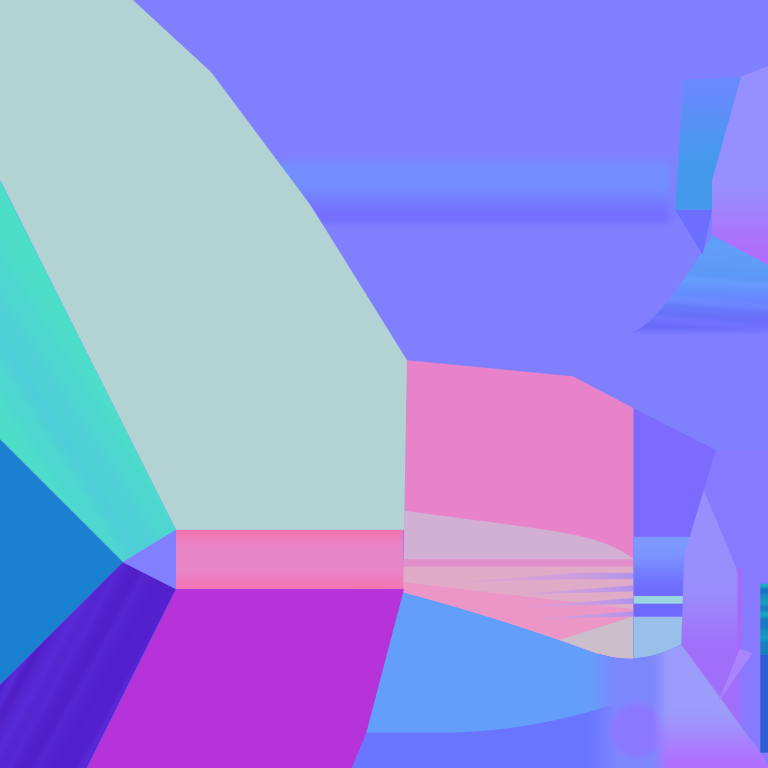
This texture map is drawn by a Shadertoy shader. Its source:

```glsl
// Draws a tangent-space normal map: flat facets, streaked bevels and soft bands.
vec2 p;
vec3 color;
float px;

void paint(vec3 tone, float mask) { color = mix(color, tone, mask); }
float ramp(float a, float b, float x) { return smoothstep(a, b, x); }
float edge(float d) { return ramp(-px, px, d); }

// Coverage of the half plane left of the line a to b
float left(vec2 a, vec2 b) {
    vec2 d = normalize(b - a), q = p - a;
    return edge(d.x * q.y - d.y * q.x);
}
float tri(vec2 a, vec2 b, vec2 c) { return left(a, b) * left(b, c) * left(c, a); }

float hash(float n) { return fract(sin(n * 91.7) * 4375.5); }
float noise(float x) {
    float i = floor(x);
    return mix(hash(i), hash(i + 1.), ramp(0., 1., x - i));
}

// Lower rim of the pink block
float rim(float x) {
    float u = x - .525, v = min(x, .9) - .82;
    return x < .78 ? .229 - .265 * u - .2 * u * u : .143 + 4. * v * v;
}

void upperRight() {
    // Long groove
    paint(mix(vec3(.46, .43, 1), vec3(.45, .56, 1), ramp(.715, .765, p.y)),
        ramp(.7, .718, p.y) * ramp(.797, .78, p.y) * ramp(.885, .86, p.x));
    // Curved fillet
    float t = clamp((p.y - .568) / .126, 0., 1.);
    paint(mix(vec3(.43, .43, 1), vec3(.37, .61, .97), ramp(.57, .65, p.y)) + .05 * noise(p.y * 110. + p.x * 9.) - .02,
        edge(p.x - .823 - .104 * pow(t, .7)) * ramp(.562, .575, p.y) * edge(.694 - p.y));
    // Steep blue facet and its foot
    vec2 a = vec2(.879, .727), b = vec2(.927, .727), peak = vec2(.965, .9), back = vec2(.89, .896);
    paint(vec3(.42, .43, 1), tri(a, vec2(.915, .668), b));
    paint(mix(vec3(.27, .6, .93), vec3(.41, .54, .99), ramp(.78, .9, p.y)),
        left(a, b) * left(b, peak) * left(peak, back) * left(back, a));
    // Lavender facet
    vec2 knee = vec2(.927, .765), heel = vec2(.927, .694);
    paint(mix(vec3(.69, .43, .98), vec3(.59, .56, 1), ramp(.66, .77, p.y)),
        left(peak, knee) * left(knee, heel) * left(heel, vec2(1, .655)) * left(vec2(1, .914), peak));
}

void lowerBand() {
    float bow = .046 + .7 * pow(max(p.x - .57, 0.), 2.);
    vec3 tone = mix(vec3(.41, .46, 1), vec3(.39, .62, .98), edge(p.y - bow));
    tone = mix(tone, vec3(.49, .53, .99), ramp(.76, .81, p.x));
    tone = mix(tone, vec3(.55, .47, 1), ramp(.042, .028, length(p - vec2(.83, .049))));
    vec3 corner = mix(vec3(.69, .44, 1), vec3(.61, .61, .98), ramp(0., .08, p.y));
    paint(mix(tone, corner, ramp(.845, .875, p.x)), edge(rim(p.x) - p.y) * edge(p.x - .45));
}

void pinkBlock() {
    float u = clamp((p.x - .526) / .296, 0., 1.);
    vec2 a = vec2(.53, .531), b = vec2(.746, .51);
    float mask = left(a, vec2(.525, .229)) * left(b, a) * left(vec2(.824, .469), b)
        * edge(.825 - p.x) * edge(p.y - rim(p.x));
    paint(vec3(.91, .51, .79), mask);
    // Mauve tongue and layers
    paint(vec3(.82, .69, .83), mask * edge(.335 - .039 * u - .022 * pow(u, 8.) - p.y));
    paint(vec3(.88, .57, .8), mask * edge(.272 - p.y));
    paint(vec3(.88, .67, .78), mask * edge(.262 - p.y));
    paint(vec3(.92, .59, .78), mask * edge(.242 - .035 * u - p.y));
    // Tapered spikes
    for (float k = 0.; k < 4.; k++) {
        float s = clamp((p.x - .6 - .1 * hash(k)) / .15, 0., 1.);
        float spike = edge(.004 * s - abs(p.y - .242 + .016 * k - .008 * s));
        paint(mix(vec3(.87, .64, .84), vec3(.7, .58, .92), u * u * u), mask * spike * step(.001, s));
    }
    paint(vec3(.8, .75, .8), mask * left(vec2(.824, .197), vec2(.729, .167)));
}

void lowerRight() {
    // Violet wall with ledges
    vec2 top = vec2(.932, .414), bend = vec2(.891, .277), foot = vec2(.887, .161);
    float wall = edge(p.x - .825) * left(top, vec2(.824, .469)) * edge(p.y - rim(p.x));
    paint(vec3(.49, .42, 1), wall);
    paint(mix(vec3(.43, .41, 1), vec3(.49, .6, 1), ramp(.22, .295, p.y)), wall * edge(.301 - p.y));
    paint(vec3(.6, .84, .88), wall * edge(.224 - p.y) * edge(p.y - .214));
    paint(vec3(.6, .75, .92), wall * edge(.197 - p.y));
    // Rounded end panel
    float panel = left(top, bend) * left(bend, foot) * left(foot, vec2(.99, .02)) * edge(.414 - p.y);
    vec3 tone = mix(vec3(.63, .43, .98), vec3(.6, .56, .99), ramp(.14, .25, p.y));
    float rear = max(left(vec2(.917, .36), vec2(.963, .25)), ramp(.96, .968, p.x));
    paint(mix(tone, vec3(.53, .48, 1), rear), panel);
    paint(vec3(.66, .4, .97), ramp(.005, 0., abs(p.x - .963)) * edge(.055 - abs(p.y - .205)));
    paint(vec3(.66, .52, .99), tri(vec2(.935, .085), vec2(.98, .15), vec2(.963, .155)));
    // Dark slot at the border
    vec3 slot = mix(vec3(.18, .36, .82), vec3(.1, .4 + .3 * noise(p.y * 130.), .75), edge(p.y - .147));
    paint(slot, edge(p.x - .99) * edge(.11 - abs(p.y - .13)));
}

void leftFacets() {
    vec2 hub = vec2(.16, .268), top = vec2(.229, .31), low = vec2(.229, .233), seam = vec2(.525, .229);
    vec2 foot = vec2(.113, 0), rise = vec2(0, .766), high = vec2(0, .428), base = vec2(0, .108);
    // Large pale facet
    vec2 a = vec2(.53, .531), b = vec2(.405, .732), c = vec2(.275, .906), d = vec2(.477, .046);
    paint(vec3(.7, .825, .83), edge(p.y - .31) * left(seam, a) * left(a, b) * left(b, c)
        * left(c, vec2(.173, 1)) * left(rise, top));
    // Pink strip and magenta floor
    paint(mix(vec3(.91, .52, .78), vec3(.95, .46, .7), ramp(.013, .038, abs(p.y - .272))),
        edge(.0385 - abs(p.y - .2715)) * edge(.148 - abs(p.x - .377)));
    paint(vec3(.71, .2, .85), edge(.233 - p.y) * left(low, foot) * left(d, seam) * left(vec2(.458, 0), d));
    // Streaked bevels around a blue wedge
    float s = dot(p - vec2(0, .58), vec2(.84, .54));
    float core = ramp(.07, .015, abs(s)) * (.45 + .55 * noise(s * 90. + 40.));
    paint(mix(vec3(.3, .87, .79), vec3(.31, .8, .85), core), left(top, rise) * left(high, hub) * left(hub, top));
    paint(vec3(.11, .5, .82), left(base, hub) * left(hub, high));
    float t = noise(dot(p, vec2(.87, -.48)) * 95. + 40.);
    paint(mix(vec3(.31, .11, .77), vec3(.35, .17, .85), t), left(foot, low) * left(low, hub) * left(hub, base));
    paint(vec3(.51, .5, 1), tri(hub, low, top));
}

void mainImage(out vec4 fragColor, in vec2 fragCoord) {
    p = fragCoord / iResolution.xy;
    px = .7 / iResolution.y;
    color = vec3(.5, .5, 1);
    upperRight();
    lowerBand();
    pinkBlock();
    lowerRight();
    leftFacets();
    fragColor = vec4(color, 1);
}
```
